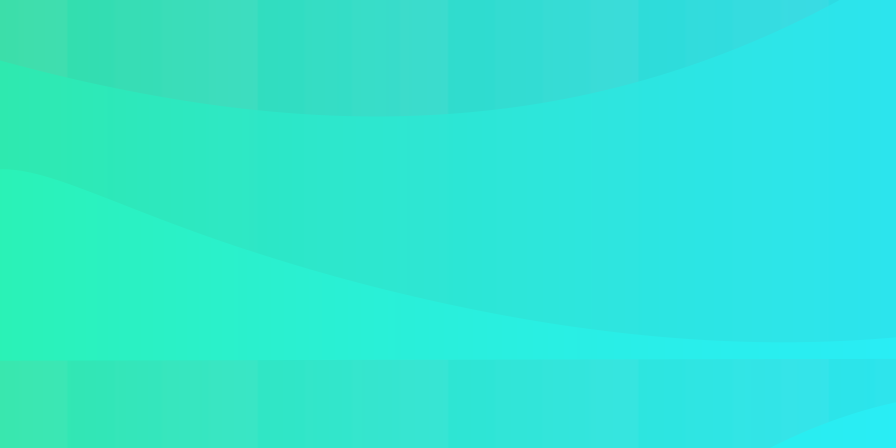
Give the GLSL for this background, as a Shadertoy shader.

```glsl
// Soft coverage of the area below a boundary, one pixel wide
float below(float y, float edge) {
    return clamp((edge - y) * iResolution.y + 0.5, 0.0, 1.0);
}

// Stepped sawtooth across the width, giving faint vertical bands
float verticalBands(float x) {
    float phase = fract((x - 0.0765) / 0.2125);
    float stair = phase * 4.0;
    float rise = (floor(stair) + smoothstep(0.92, 1.0, fract(stair))) / 4.0;
    return rise * (1.0 - smoothstep(0.985, 1.0, phase));
}

void mainImage(out vec4 fragColor, in vec2 fragCoord) {
    vec2 uv = fragCoord / iResolution.xy;
    float x = uv.x;
    float y = uv.y;
    float blend = x * (1.4 - 0.4 * x);
    float bands = verticalBands(x);

    // Horizontal green-to-cyan gradients for each layer
    vec3 upper = mix(vec3(0.205, 0.87, 0.66), vec3(0.175, 0.86, 0.90), blend);
    vec3 middle = mix(vec3(0.175, 0.915, 0.685), vec3(0.172, 0.895, 0.93), blend);
    vec3 bright = mix(vec3(0.165, 0.95, 0.715), vec3(0.16, 0.93, 0.96), blend);
    vec3 footer = mix(vec3(0.20, 0.905, 0.68), vec3(0.17, 0.895, 0.925), blend);

    upper += vec3(0.06, 0.0, 0.005) * bands;
    footer += vec3(0.045, 0.0, 0.005) * bands;
    middle += vec3(0.008, 0.0, 0.0) * bands;

    // Wave boundaries
    float upperWave = 0.865 + x * (-0.545 + x * (0.471 + 0.282 * x));
    float lowerWave = 0.622 + x * (-0.734 + x * (0.164 + 0.195 * x))
                    + 0.8 * x * exp(-13.0 * x);
    float footerLine = 0.195 + 0.004 * x;
    float t = x - 0.859;
    float cornerWave = t * (1.01 - 2.03 * max(t, 0.0));

    // Layers from back to front
    vec3 color = mix(upper, middle, below(y, upperWave));
    color = mix(color, bright, below(y, lowerWave));
    color = mix(color, footer, below(y, footerLine));
    color = mix(color, bright, below(y, cornerWave));

    fragColor = vec4(color, 1.0);
}
```
